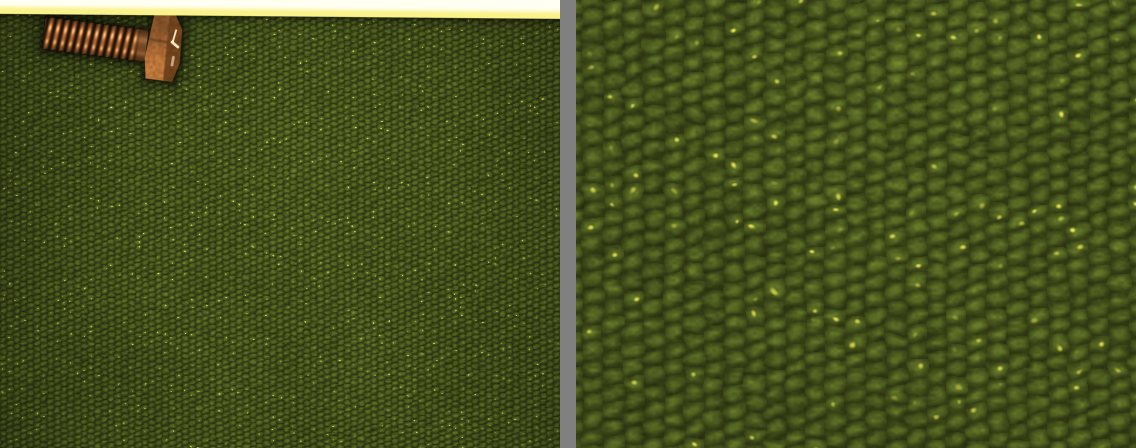
Left, the full canvas; right, a detail of the centre.
Give the GLSL for this texture, as a WebGL 2 fragment shader.

```glsl
#version 300 es
precision highp float;
// Green woven cloth with glinting threads, a pale strip on top and a bronze hex bolt.
uniform vec2 u_resolution;
out vec4 fragColor;

float hash(vec2 p) {
  return fract(sin(dot(p, vec2(127.1, 311.7))) * 43758.5453);
}

float noise(vec2 p) {
  vec2 i = floor(p), f = fract(p);
  f = f * f * (3.0 - 2.0 * f);
  return mix(mix(hash(i), hash(i + vec2(1, 0)), f.x),
             mix(hash(i + vec2(0, 1)), hash(i + vec2(1, 1)), f.x), f.y);
}

float coverage(float d) {
  float aa = 0.8 / u_resolution.y;
  return 1.0 - smoothstep(-aa, aa, d);
}

float box(vec2 p, vec2 halfSize) {
  vec2 d = abs(p) - halfSize;
  return length(max(d, 0.0)) + min(max(d.x, d.y), 0.0);
}

float segment(vec2 p, vec2 a, vec2 b) {
  vec2 ab = b - a;
  return length(p - a - ab * clamp(dot(p - a, ab) / dot(ab, ab), 0.0, 1.0));
}

// Convex outline of the bolt head, as the farthest of its edge planes
float boltHead(vec2 p) {
  vec2 corner[7] = vec2[](vec2(0.345, 0.029), vec2(0.392, 0.033), vec2(0.407, 0.066),
    vec2(0.401, 0.142), vec2(0.384, 0.183), vec2(0.325, 0.175), vec2(0.323, 0.130));
  float d = -1.0;
  for (int i = 0; i < 7; i++) {
    vec2 edge = normalize(corner[(i + 1) % 7] - corner[i]);
    d = max(d, dot(p - corner[i], vec2(edge.y, -edge.x)));
  }
  return d;
}

// Staggered raised knots, 83 columns by 77 rows, some carrying a glint
vec3 cloth(vec2 p) {
  vec2 g = vec2(p.x * 66.4, (p.y - 0.006 * p.x) * 77.0);
  vec2 fibrePoint = g;
  g += 0.3 * (vec2(noise(g * 1.3), noise(g * 1.3 + 40.0)) - 0.5);

  // The cosine product joins the knots smoothly across the stagger
  float wave = cos(3.14159 * (g.x - 0.5)) * cos(6.28318 * (g.y - 0.5 * g.x * 0.0) - 3.14159);
  g.y += 0.5 * mod(floor(g.x), 2.0);
  vec2 cell = floor(g), f = fract(g) - 0.5;
  float rnd = hash(cell);
  vec2 lean = vec2(f.x, f.y + 0.22 * f.x + 0.06);
  float knot = 1.0 - smoothstep(0.05, 0.68, length(lean * vec2(0.9, 1.1)));
  knot = clamp(knot + 0.06 * wave, 0.0, 1.0);
  float fibre = 0.6 * noise(fibrePoint * vec2(2.6, 4.0)) + 0.4 * noise(fibrePoint * 6.0 + 9.0) - 0.5;
  vec3 color = mix(vec3(0.18, 0.215, 0.07), vec3(0.325, 0.39, 0.13), knot);
  color *= 0.96 + 0.1 * rnd + 0.42 * fibre;

  // Tiny yellow glints, mostly faint, and a few red flecks
  vec2 offset = (vec2(hash(cell + 3.1), hash(cell + 7.7)) - 0.5) * 0.4;
  float glint = 1.0 - smoothstep(0.02, 0.2, length(f - offset));
  color += glint * vec3(0.5, 0.42, 0.16) * pow(smoothstep(0.7, 1.0, rnd), 2.0);
  float fleck = step(0.9993, hash(cell + 19.3)) * (1.0 - smoothstep(0.2, 0.42, length(f)));
  color = mix(color, vec3(0.45, 0.08, 0.05), fleck);

  // Light falls off toward the sides and corners
  vec2 fromCenter = (p - vec2(0.68, 0.5)) * vec2(0.85, 0.7);
  return color * (1.09 - 0.7 * dot(fromCenter, fromCenter)) * (0.96 + 0.08 * noise(p * 6.0));
}

// Threaded shank: slanted ridges lit along a round profile
vec3 shank(vec2 q) {
  float across = q.y / 0.036;
  float ridge = 0.5 + 0.5 * cos((q.x + 0.1 * q.y) * 359.0);
  ridge = mix(ridge, 0.6, smoothstep(0.085, 0.1, q.x));
  float profile = sqrt(max(1.0 - across * across, 0.0));
  vec3 color = mix(vec3(0.14, 0.075, 0.03), vec3(0.66, 0.4, 0.2), ridge) * (0.4 + 0.6 * profile);
  float shine = exp(-18.0 * pow(across + 0.35, 2.0)) + 0.8 * exp(-40.0 * pow(across - 0.5, 2.0));
  return color + vec3(0.45, 0.36, 0.25) * shine * ridge * ridge;
}

// Head: brown side facets, a darker end face and white glints
vec3 headFace(vec2 p) {
  float endFace = smoothstep(-0.003, 0.003, p.x - 0.372 + 0.1 * (p.y - 0.1));
  vec3 side = mix(vec3(0.5, 0.31, 0.15), vec3(0.74, 0.46, 0.23), smoothstep(0.04, 0.16, p.y));
  side *= 1.0 - 0.25 * (1.0 - smoothstep(0.0, 0.006, abs(p.y - 0.09 - 0.2 * (p.x - 0.35))));
  vec3 color = mix(side, vec3(0.44, 0.26, 0.11), endFace);
  color *= 0.9 + 0.2 * noise(p * 160.0);
  float glint = coverage(segment(p, vec2(0.393, 0.068), vec2(0.386, 0.092)) - 0.002);
  glint += coverage(segment(p, vec2(0.384, 0.094), vec2(0.397, 0.105)) - 0.003);
  glint += 0.6 * coverage(segment(p, vec2(0.387, 0.128), vec2(0.384, 0.145)) - 0.003);
  return mix(color, vec3(1.0, 0.93, 0.78), min(glint, 1.0));
}

void main() {
  // Height is one unit; y runs down from the top edge
  vec2 p = gl_FragCoord.xy / u_resolution.y;
  p.y = 1.0 - p.y;
  vec3 color = cloth(p);

  float strip = p.y - 0.031 - 0.009 * p.x;
  vec2 q = p - vec2(0.213, 0.088);
  q = vec2(q.x + 0.13 * q.y, q.y - 0.13 * q.x) / 1.0084;
  float shankDist = box(q, vec2(0.108, 0.029)) - 0.007;
  shankDist += 0.0015 * cos(q.x * 359.0) * step(q.x, 0.09);
  float headDist = boltHead(p);

  // Soft shadows below the strip and around the bolt
  color *= 1.0 - 0.6 * exp(-max(strip, 0.0) * 110.0);
  color *= 1.0 - 0.7 * exp(-max(min(shankDist, headDist), 0.0) * 75.0);

  color = mix(color, shank(q), coverage(shankDist));
  color = mix(color, headFace(p), coverage(headDist));
  vec3 cream = mix(vec3(1.0, 1.0, 0.95), vec3(0.98, 0.95, 0.54), smoothstep(-0.024, -0.008, strip));
  color = mix(color, cream, coverage(strip));
  fragColor = vec4(clamp(color, 0.0, 1.0), 1.0);
}
```
